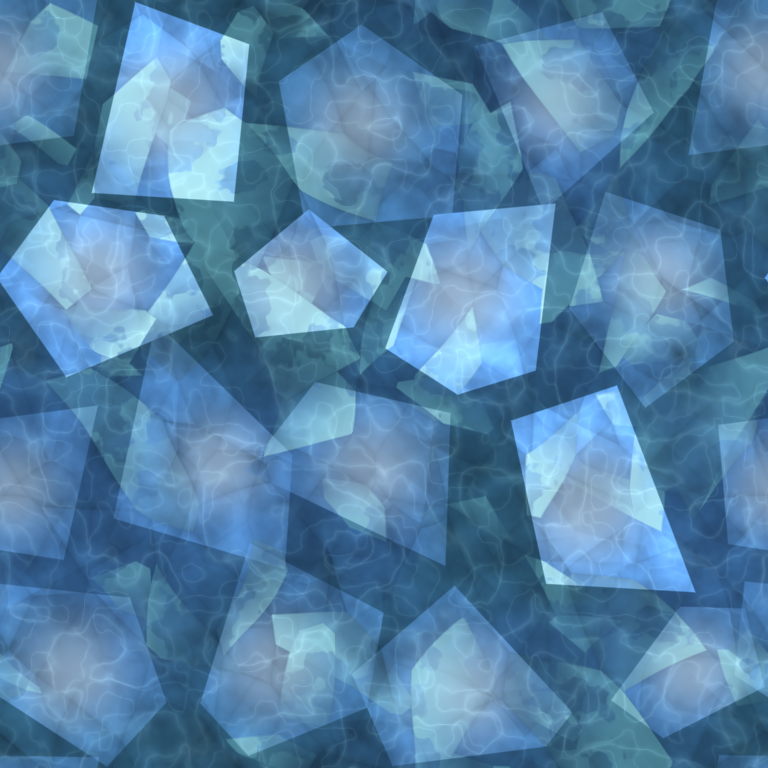
A WebGL 2 fragment shader for this texture:

```glsl
#version 300 es
precision highp float;
// Translucent ice crystals with glowing cores, afloat in dark veined and faceted ice; tiles.
#define CRYSTAL_GRID 4.0
#define CRYSTAL_SIZE 0.40
#define NEAR_SHARE 0.36
#define FACET_STRETCH 3.6
#define LIT_SHARE 0.12
#define VEIN_STRENGTH 0.085
#define DEEP_TEAL vec3(0.185, 0.350, 0.455)
#define DEEP_BLUE vec3(0.205, 0.365, 0.535)
#define LIT_TEAL vec3(0.440, 0.720, 0.750)
#define ICE_BLUE vec3(0.400, 0.650, 0.930)
#define CORE_GREY vec3(0.635, 0.735, 0.830)
#define LIT_ICE vec3(0.740, 0.970, 1.000)
const float TAU = 6.28318;
uniform vec2 u_resolution;
out vec4 fragColor;
// Integer hash of a lattice cell that wraps after "period" cells
vec3 random(vec2 cell, float period, int seed) {
  uvec3 v = uvec3(uvec2(mod(cell + 0.5, period)), uint(seed)) * 1664525u + 1013904223u;
  v.x += v.y * v.z; v.y += v.z * v.x; v.z += v.x * v.y;
  v ^= v >> 16u;
  v.x += v.y * v.z; v.y += v.z * v.x; v.z += v.x * v.y;
  return vec3(v >> 16u) / 65536.0;
}
vec2 direction(float angle) { return vec2(cos(angle), sin(angle)); }

float noise(vec2 p, float period, int seed) {
  vec2 i = floor(p * period), f = p * period - i, e = vec2(1.0, 0.0);
  f = f * f * (3.0 - 2.0 * f);
  return mix(mix(random(i, period, seed).x, random(i + e, period, seed).x, f.x),
             mix(random(i + e.yx, period, seed).x, random(i + 1.0, period, seed).x, f.x), f.y);
}
float fbm(vec2 p, float period, int seed) {
  float sum = 0.0, gain = 0.5333;
  for (int i = 0; i < 4; i++, period *= 2.0, gain *= 0.5) sum += gain * noise(p, period, seed + i);
  return sum;
}
// Thin bright threads along the middle level of the noise
float veins(vec2 p, float period, int seed) {
  return exp(-abs(noise(p, period, seed) - 0.5) * 20.0);
}
// Straight-edged irregular cells: x = shade, y = lit amount, z = distance to the edge
vec3 facets(vec2 p, float count, int seed, vec2 across, float pixel) {
  vec2 g = p * count, bestSite = g, nextSite = g, bestLook = vec2(0.0), nextLook = vec2(0.0);
  float best = 1e5, next = 1e5;
  for (int k = 0; k < 25; k++) {
    vec2 cell = floor(g) + vec2(k % 5 - 2, k / 5 - 2);
    vec3 place = random(cell, count, seed), look = random(cell, count, seed + 1);
    vec2 site = cell + place.xy, d = g - site;
    float side = dot(d, across);
    float reach = dot(d, d) + FACET_STRETCH * side * side - 0.6 * place.z;
    float ramp = clamp(0.5 + 1.3 * dot(d, direction(TAU * look.x)), 0.0, 1.0);
    vec2 tone = vec2(mix(look.y, ramp, 0.6), step(1.0 - LIT_SHARE, look.z) * mix(0.25, 1.0, ramp));
    if (reach < best) {
      next = best; nextSite = bestSite; nextLook = bestLook;
      best = reach; bestSite = site; bestLook = tone;
    } else if (reach < next) {
      next = reach; nextSite = site; nextLook = tone;
    }
  }
  vec2 span = bestSite - nextSite;
  span += FACET_STRETCH * across * dot(span, across);
  float edge = (next - best) / (2.0 * length(span) * count + 1e-4);
  return vec3(mix(nextLook, bestLook, 0.5 + 0.5 * clamp(edge / pixel, 0.0, 1.0)), edge);
}
// Signed distance, in cells, to a convex polygon of four or five random sides
float crystal(vec2 p, vec2 cell, float size, vec3 shape) {
  int sides = 4 + int(shape.x * 1.8);
  float d = -1.0;
  for (int k = 0; k < sides; k++) {
    vec3 r = random(cell, CRYSTAL_GRID, 20 + k);
    float angle = TAU * ((float(k) + 0.5 * (r.x - 0.5)) / float(sides) + shape.y);
    d = max(d, dot(p, direction(angle)) - size * mix(0.66, 1.3, r.y));
  }
  return d;
}

void main() {
  vec2 uv = gl_FragCoord.xy / u_resolution;
  float pixel = 1.0 / min(u_resolution.x, u_resolution.y);
  // Facets at three scales and slants, bent slightly, with ragged lit shards and creases
  vec2 bent = uv + 0.02 * (vec2(noise(uv, 9.0, 1), noise(uv, 9.0, 2)) - 0.5);
  vec3 broad = facets(bent, 8.0, 40, vec2(0.707, 0.707), pixel);
  vec3 middle = facets(bent, 11.0, 44, vec2(0.94, -0.34), pixel);
  vec3 small = facets(bent, 16.0, 50, vec2(0.45, 0.893), pixel);
  float ragged = mix(0.5, 1.0, smoothstep(0.42, 0.48, fbm(bent, 22.0, 60)));
  float lit = max(max(broad.y, middle.y), 0.9 * small.y) * ragged;
  float shade = 0.4 * broad.x + 0.35 * middle.x + 0.25 * small.x - 0.5;
  float crease = 0.8 * exp(-broad.z * 200.0) + 0.5 * exp(-middle.z * 250.0);
  // Dark ice behind
  float mottle = fbm(uv, 26.0, 70) - 0.5;
  vec3 color = mix(DEEP_TEAL, DEEP_BLUE, smoothstep(0.3, 0.65, fbm(uv, 3.0, 80)));
  color *= 1.0 + 0.35 * shade + 0.45 * mottle - 0.09 * crease;
  color = mix(color, LIT_TEAL, 0.5 * lit);
  // Crystals on a staggered grid, from faint and deep to bright and near
  vec2 g = uv * CRYSTAL_GRID;
  for (int k = 0; k < 25; k++) {
    vec2 cell = floor(g) + vec2(k % 5 - 2, k / 5 - 2);
    vec3 place = random(cell, CRYSTAL_GRID, 11), shape = random(cell, CRYSTAL_GRID, 12);
    vec2 p = g - cell - 0.5 - vec2(0.5 * mod(cell.y, 2.0), 0.0) - 0.3 * (place.xy - 0.5);
    float size = CRYSTAL_SIZE * mix(0.9, 1.12, shape.z);
    float d = crystal(p, cell, size, shape) / CRYSTAL_GRID;
    float near = step(1.0 - NEAR_SHARE, place.z);
    float glow = 1.0 - smoothstep(0.1, 1.15, length(p) / size);
    vec3 body = ICE_BLUE * (1.0 + 0.6 * shade + 0.5 * mottle);
    body = mix(body, CORE_GREY * (1.0 + 0.2 * shade), 0.92 * glow) * (1.0 - 0.1 * crease);
    body = mix(body, LIT_ICE, lit * mix(0.95, 0.65, glow));
    float opacity = mix(mix(0.28, 0.52, place.z), 0.97, near);
    opacity = mix(opacity, 0.93, 0.8 * glow);
    color = mix(color, body, opacity * (1.0 - smoothstep(-pixel, pixel, d)));
  }
  // Wispy veins through everything
  vec2 drift = uv + 0.05 * (vec2(fbm(uv, 14.0, 90), fbm(uv, 14.0, 95)) - 0.5);
  float threads = veins(drift, 24.0, 100) + 0.7 * veins(drift, 43.0, 101);
  color += VEIN_STRENGTH * (threads - 0.4) * vec3(0.8, 1.0, 0.95);
  fragColor = vec4(clamp(color, 0.0, 1.0), 1.0);
}
```
